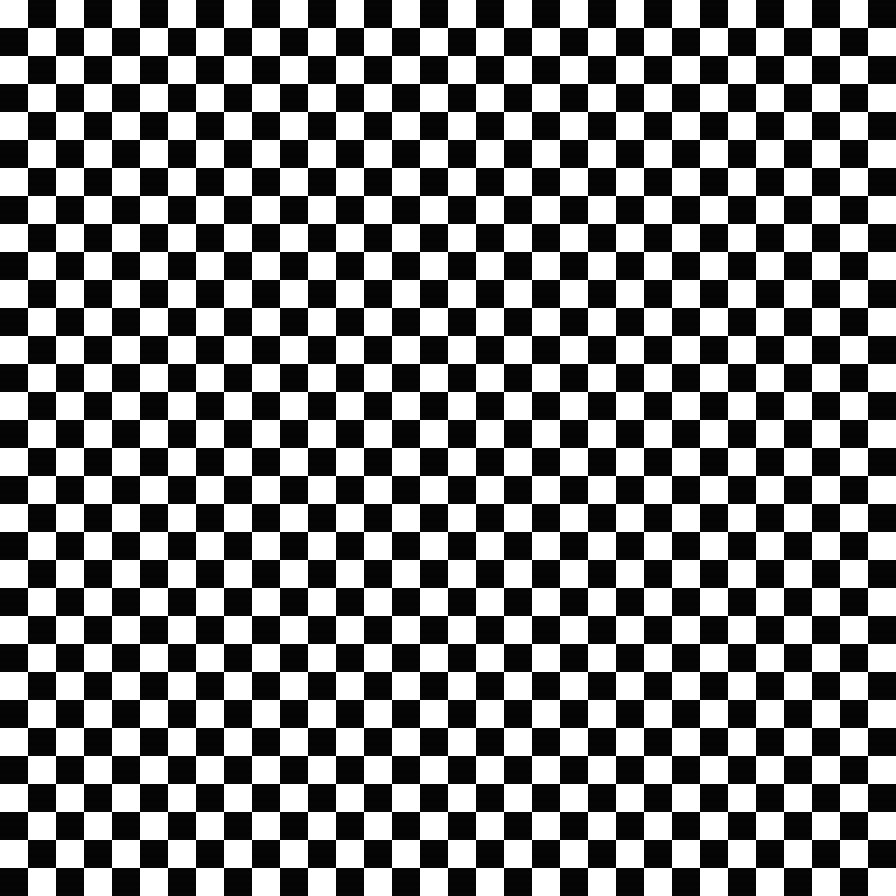
This pattern is drawn by a three.js fragment shader. Its source:

```glsl
varying vec2 vUv;

const float CELLS = 32.0;          // squares across and down, even so it tiles
const vec3 WHITE = vec3(1.0);
const vec3 BLACK = vec3(0.018);
const float GRAIN = 0.006;         // strength of the faint streaks in the black
const float TAU = 6.2831853;

// Signed distance to the nearest cell border, positive in even cells
vec2 cellWave(vec2 p) {
  return abs(mod(p - 0.5, 2.0) - 1.0) - 0.5;
}

// Faint horizontal streaks from layered sines, repeating in every cell
float streaks(vec2 p) {
  float fine = sin(TAU * 4.0 * p.y);
  float broad = sin(TAU * (p.y + 0.25));
  return 0.6 * fine + 0.4 * broad;
}

void main() {
  vec2 p = vUv * CELLS;

  // Smoothed square wave along each axis
  vec2 pixel = max(fwidth(p), vec2(0.0001));
  vec2 side = clamp(2.0 * cellWave(p) / pixel, -1.0, 1.0);

  // Matching signs are black, opposite signs white
  float ink = 0.5 + 0.5 * side.x * side.y;
  vec3 black = BLACK + GRAIN * streaks(p);

  gl_FragColor = vec4(mix(WHITE, black, ink), 1.0);
}
```
